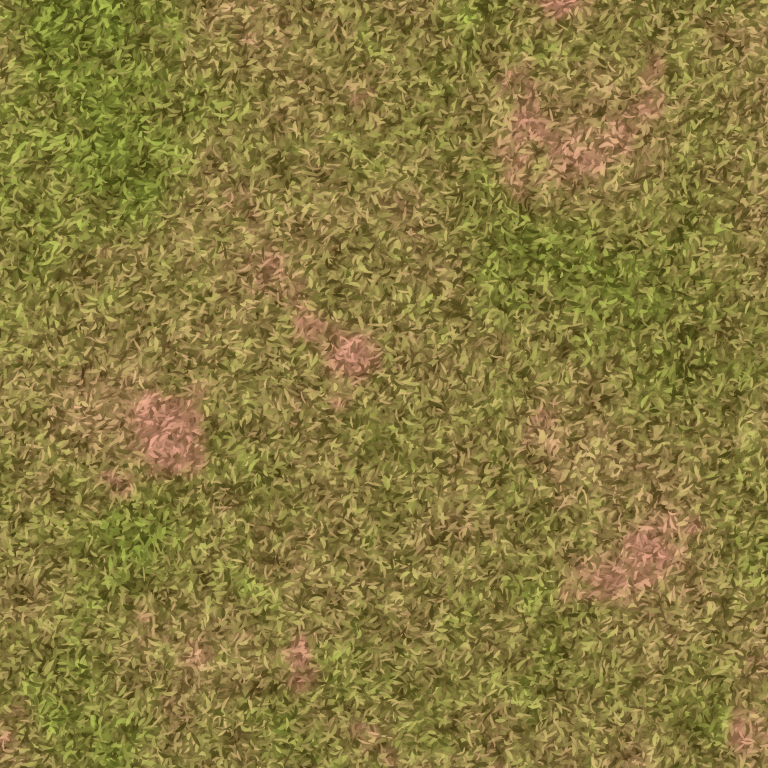
Reproduce this texture procedurally as a three.js fragment shader.

```glsl
// Sun-dried lawn: short tangled grass blades with green and straw-pink patches.
varying vec2 vUv;

vec2 hash2(vec2 p) {
  vec3 q = fract(p.xyx * vec3(0.1031, 0.1030, 0.0973));
  q += dot(q, q.yzx + 33.33);
  return fract((q.xx + q.yz) * q.zy);
}

float cornerSlope(vec2 cell, vec2 offset) {
  return dot(hash2(cell + 71.0) * 2.0 - 1.0, offset);
}

float gradientNoise(vec2 p) {
  vec2 i = floor(p), f = fract(p);
  vec2 u = f * f * f * (f * (f * 6.0 - 15.0) + 10.0);
  vec2 e = vec2(1.0, 0.0);
  float low = mix(cornerSlope(i, f), cornerSlope(i + e, f - e), u.x);
  float high = mix(cornerSlope(i + e.yx, f - e.yx), cornerSlope(i + 1.0, f - 1.0), u.x);
  return mix(low, high, u.y);
}

float fbm(vec2 p) {
  float sum = 0.0, gain = 1.0;
  for (int i = 0; i < 4; i++) {
    sum += gain * gradientNoise(p);
    p = mat2(1.6, 1.2, -1.2, 1.6) * p + 17.3;
    gain *= 0.55;
  }
  return sum;
}

// Coverage of one curved, tapered blade; p is relative to its middle.
float bladeMask(vec2 p, float angle, float halfLength, float halfWidth, float bend) {
  float c = cos(angle), s = sin(angle);
  vec2 q = vec2(c * p.x + s * p.y, c * p.y - s * p.x);
  float along = q.x / halfLength;
  float across = abs(q.y + bend * (along * along - 0.4));
  float width = halfWidth * (1.0 - along * along);
  return smoothstep(0.06, -0.06, across - width) * smoothstep(1.0, 0.75, abs(along));
}

// Paints blade layers over the soil; x is lightness, y is greenness.
vec2 grassLayers(vec2 uv, vec2 ground, float lean) {
  vec2 grass = ground;
  for (int layer = 0; layer < 8; layer++) {
    float level = float(layer);
    vec2 p = uv * (45.0 + 2.3 * level) + hash2(vec2(level, 5.0)) * 40.0;
    vec2 home = floor(p);
    for (int y = -1; y <= 1; y++) {
      for (int x = -1; x <= 1; x++) {
        vec2 cell = home + vec2(float(x), float(y));
        vec2 seed = cell + level * 113.0;
        vec2 place = hash2(seed);
        vec2 shape = hash2(seed + 31.7);
        vec2 tint = hash2(seed + 59.1);
        float angle = 0.7 + lean + (shape.x - 0.5) * 2.7;
        float mask = bladeMask(p - cell - place, angle, mix(0.3, 0.7, shape.y),
                               mix(0.08, 0.17, tint.y), (place.x - 0.5) * 0.5);
        vec2 blade = vec2(mix(0.08, 0.96, tint.x), (tint.y - 0.5) * 0.5);
        grass = mix(grass, blade, mask * 0.88);
      }
    }
  }
  return grass;
}

void main() {
  vec2 uv = vUv;

  // Broad patches and small clumps
  float greenPatch = fbm(uv * 4.0 + 3.0);
  float strawPatch = fbm(uv * 6.5 + 41.0);
  float clump = fbm(uv * 24.0 + 9.0);
  float lushCorner = smoothstep(0.45, 0.0, distance(uv, vec2(0.05, 0.88)));
  float straw = smoothstep(0.15, 0.6, strawPatch - 0.3 * greenPatch - 0.2 * lushCorner);

  // Soil and blades
  vec2 ground = vec2(0.38 + 0.6 * fbm(uv * 85.0), 0.0);
  vec2 grass = grassLayers(uv, ground, 0.9 * gradientNoise(uv * 5.0 + 23.0));

  // Lightness: clumps cast shade, straw is paler and flatter
  float lightness = grass.x + 0.26 * clump - 0.12 * greenPatch;
  lightness = mix(lightness, 0.64 + 0.7 * (grass.x - 0.5), 0.6 * straw);
  lightness += 0.08 * gradientNoise(uv * 130.0);
  vec3 color = mix(vec3(0.27, 0.23, 0.09), vec3(0.84, 0.74, 0.50), clamp(lightness, 0.0, 1.0));

  // Hue: straw to green, with pinkish dry spots
  float green = 0.38 + 0.75 * greenPatch + 0.35 * lushCorner + 0.25 * clump + grass.y;
  green = clamp(green - 0.4 * straw, 0.0, 1.0);
  color *= mix(vec3(1.07, 0.98, 1.06), vec3(0.85, 1.04, 0.68), green);
  color *= mix(vec3(1.0), vec3(1.07, 0.96, 1.10), straw);

  gl_FragColor = vec4(color, 1.0);
}
```
